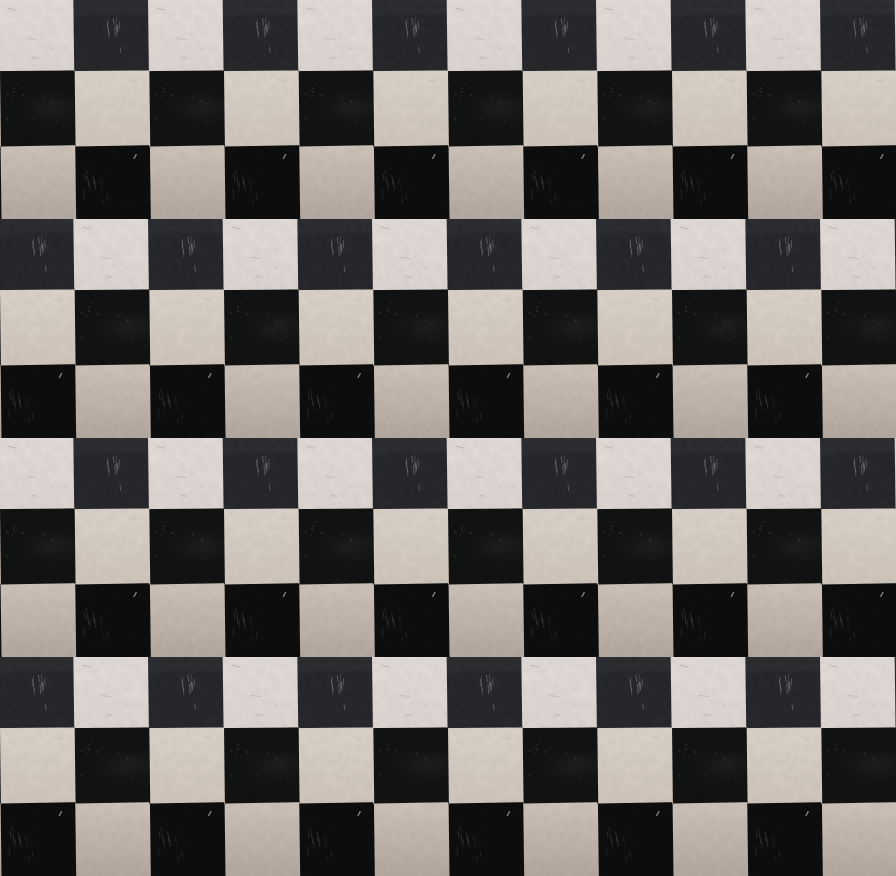
Reproduce this texture procedurally as a Shadertoy shader.

```glsl
const float COLUMNS = 12.0;
const float BANDS = 4.0;                          // each band stacks three rows of tiles
const float ROW_EDGE[4] = float[4](0.0, 0.323, 0.666, 1.0);
const float ROW_SHIFT[3] = float[3](-0.012, 0.006, 0.014);
const float LEAN = 0.012;                         // slant of the upright joints
const float TILT = 0.006;                         // slant of the level joints
const vec3 LIGHT_TOP[3] = vec3[3](vec3(0.87, 0.845, 0.835), vec3(0.845, 0.81, 0.775), vec3(0.79, 0.75, 0.71));
const vec3 LIGHT_LOW[3] = vec3[3](vec3(0.85, 0.82, 0.805), vec3(0.80, 0.76, 0.72), vec3(0.69, 0.65, 0.615));
const vec3 DARK[3] = vec3[3](vec3(0.148, 0.153, 0.168), vec3(0.066, 0.071, 0.070), vec3(0.052, 0.052, 0.052));
const vec3 SCRATCH_COLOR = vec3(0.62, 0.63, 0.64);
const vec3 SCUFF_COLOR = vec3(0.46, 0.44, 0.43);
const vec2 SCRATCH_CENTER[3] = vec2[3](vec2(0.54, 0.53), vec2(0.50, 0.42), vec2(0.27, 0.56));
const vec2 SCRATCH_SPREAD[3] = vec2[3](vec2(0.17, 0.48), vec2(0.85, 0.65), vec2(0.36, 0.52));
const float SCRATCH_LENGTH[3] = float[3](0.085, 0.012, 0.075);
const float SCRATCH_STRENGTH[3] = float[3](0.55, 0.28, 0.24);
const int SCRATCHES = 11;
const int SCUFFS = 6;
const float STROKE_WIDTH = 0.006;
const float MOTTLE = 0.035;

vec2 hash2(vec2 p) {
    vec3 q = fract(vec3(p.xyx) * vec3(0.1031, 0.1030, 0.0973));
    q += dot(q, q.yzx + 33.33);
    return fract((q.xx + q.yz) * q.zy);
}

// Distance to the nearest scattered point
float cellular(vec2 p) {
    vec2 cell = floor(p);
    float nearest = 2.0;
    for (int j = -1; j <= 1; j++)
        for (int i = -1; i <= 1; i++) {
            vec2 c = cell + vec2(i, j);
            nearest = min(nearest, length(c + hash2(c + 20.0) - p));
        }
    return nearest;
}

// Coverage of a thin line centred on c
float stroke(vec2 p, vec2 c, vec2 halfSpan, float width, float pixel) {
    float along = clamp(dot(p - c, halfSpan) / dot(halfSpan, halfSpan), -1.0, 1.0);
    return clamp((width - length(p - c - halfSpan * along)) / pixel + 0.5, 0.0, 1.0);
}

vec3 lightTile(vec2 p, int row, float pixel) {
    vec3 color = mix(LIGHT_TOP[row], LIGHT_LOW[row], p.y);
    vec2 seed = vec2(float(row) * 31.0);
    float mottle = cellular(p * 7.0 + seed) + 0.6 * cellular(p * 15.0 + seed) - 0.75;
    color *= 1.0 + MOTTLE * mottle;
    // Level scuffs, strongest on the brightest row
    float strength = row == 0 ? 0.38 : 0.15;
    for (int i = 0; i < SCUFFS; i++) {
        vec2 r = hash2(vec2(i, row * 9 + 4));
        vec2 s = hash2(vec2(i + 17, row * 5 + 2));
        vec2 span = vec2(0.015 + 0.05 * s.x, 0.03 * (s.y - 0.5));
        float mark = stroke(p, 0.08 + 0.84 * r, span, STROKE_WIDTH, pixel);
        color = mix(color, SCUFF_COLOR, mark * strength * s.y);
    }
    return color;
}

vec3 darkTile(vec2 p, int row, float pixel) {
    vec3 color = DARK[row];
    // Sheen: a pale upper strip on the first row, a soft smear on the second
    if (row == 0) color += 0.022 * (1.0 - smoothstep(0.16, 0.24, p.y));
    if (row == 1) {
        vec2 d = (p - vec2(0.72, 0.5)) / vec2(0.32, 0.16);
        color += 0.04 * exp(-dot(d, d));
    }
    color *= 1.0 + 0.12 * (cellular(p * 9.0 + float(row) * 13.0) - 0.5);
    // Clustered upright scratches
    for (int i = 0; i < SCRATCHES; i++) {
        vec2 r = hash2(vec2(i + 3, row * 7 + 1));
        vec2 s = hash2(vec2(i + 41, row * 3 + 8));
        vec2 center = SCRATCH_CENTER[row] + SCRATCH_SPREAD[row] * (r - 0.5);
        vec2 span = vec2(0.02 * (s.y - 0.5), SCRATCH_LENGTH[row] * (0.25 + 0.75 * s.x));
        float mark = stroke(p, center, span, STROKE_WIDTH, pixel);
        color = mix(color, SCRATCH_COLOR, mark * SCRATCH_STRENGTH[row] * (0.3 + 0.7 * s.y));
    }
    // One bright chip near the upper right of the last row
    if (row == 2) {
        float chip = stroke(p, vec2(0.8, 0.15), vec2(0.014, -0.025), 0.009, pixel);
        color = mix(color, SCRATCH_COLOR, 0.8 * chip);
    }
    return color;
}

void mainImage(out vec4 fragColor, in vec2 fragCoord) {
    vec2 uv = fragCoord / iResolution.xy;
    float pixel = COLUMNS / min(iResolution.x, iResolution.y);

    // Row within the band, counted downward
    float v = (1.0 - uv.y) * BANDS;
    float band = floor(v);
    float y = v - band;
    float tilt = TILT * (0.5 - fract(uv.x * COLUMNS));
    float edge1 = ROW_EDGE[1] + 0.5 * tilt;
    float edge2 = ROW_EDGE[2] + tilt;
    int row = int(step(edge1, y) + step(edge2, y));
    float top = row == 0 ? 0.0 : (row == 1 ? edge1 : edge2);
    float low = row == 0 ? edge1 : (row == 1 ? edge2 : 1.0);

    // Position inside the tile
    vec2 p;
    p.y = (y - top) / (low - top);
    float x = uv.x * COLUMNS - ROW_SHIFT[row] - LEAN * (p.y - 0.5);
    p.x = fract(x);

    // Alternate the tiles, softening every joint
    float parity = mod(floor(x) + band * 3.0 + float(row), 2.0);
    vec2 gap = vec2(min(p.x, 1.0 - p.x), min(y - top, low - y) * 3.0);
    vec2 inside = clamp(gap * 2.0 / pixel, 0.0, 1.0);
    float dark = 0.5 + (parity - 0.5) * inside.x * inside.y;

    vec3 color = mix(lightTile(p, row, pixel), darkTile(p, row, pixel), dark);
    fragColor = vec4(color, 1.0);
}
```
